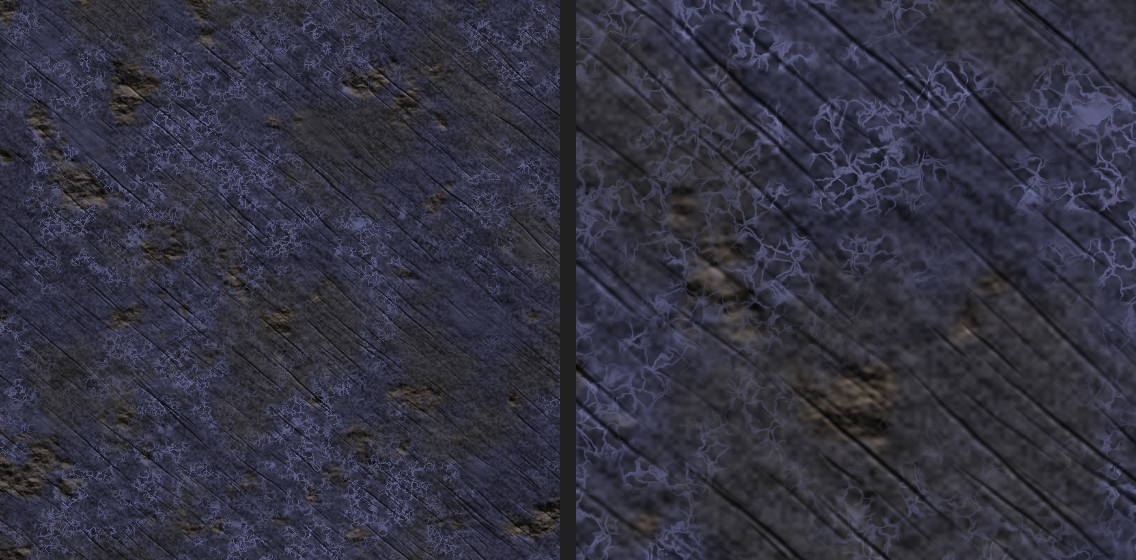
Left: the whole. Right: its middle third, enlarged.
Write a Shadertoy shader that draws this texture.

```glsl
// Weathered blue slate: stained, pitted stone with diagonal scratches and pale veins.
// Layers of value noise give stain and relief, Voronoi borders give the veins,
// and strokes scattered on a rotated grid give the scratches.

const vec3 SLATE = vec3(0.176, 0.179, 0.248);
const vec3 STAIN = vec3(0.192, 0.185, 0.194);
const vec3 OCHRE = vec3(0.215, 0.190, 0.160);
const vec3 VEIN  = vec3(0.375, 0.385, 0.540);

const float SCRATCH_ANGLE = -0.70;          // radians, falling to the right
const float SCRATCH_DEPTH = 0.80;
const float SCRATCH_WIDTH = 0.0015;
const float VEIN_WIDTH    = 0.0014;
const float RELIEF_STEP   = 0.003;
const float RELIEF_GAIN   = 11.0;
const float GRAIN         = 0.50;
const vec2  LIGHT_DIR     = vec2(0.35, 0.94);

float hash(vec2 p) {
    vec3 a = fract(p.xyx * 0.1031);
    a += dot(a, a.yzx + 33.33);
    return fract((a.x + a.y) * a.z);
}

vec2 hash2(vec2 p) {
    return vec2(hash(p), hash(p + 71.7));
}

float noise(vec2 p) {
    vec2 i = floor(p), f = fract(p);
    f = f * f * (3.0 - 2.0 * f);
    return mix(mix(hash(i), hash(i + vec2(1, 0)), f.x),
               mix(hash(i + vec2(0, 1)), hash(i + vec2(1, 1)), f.x), f.y);
}

float fbm(vec2 p) {
    float sum = 0.0, amp = 0.533;
    for (int i = 0; i < 4; i++) {
        sum += amp * noise(p);
        p = mat2(1.6, 1.2, -1.2, 1.6) * p + 17.3;
        amp *= 0.5;
    }
    return sum;
}

// Rough hollows, 0 on the flat stone and 1 inside
float pitMask(vec2 p) {
    return smoothstep(0.60, 0.84, fbm(p * 14.0 + 40.0));
}

float height(vec2 p) {
    float pit = pitMask(p);
    return (0.14 + 0.85 * pit) * fbm(p * vec2(30.0, 46.0) + 9.0) - 0.55 * pit;
}

// Thin line along the borders of Voronoi cells
float veinNet(vec2 p, float scale) {
    vec2 cell = floor(p * scale), f = fract(p * scale);
    float nearest = 8.0, second = 8.0;
    for (int y = -1; y <= 1; y++)
    for (int x = -1; x <= 1; x++) {
        vec2 o = vec2(x, y);
        float d = length(o + hash2(cell + o) - f);
        second = min(second, max(nearest, d));
        nearest = min(nearest, d);
    }
    float border = 0.5 * (second - nearest) / scale;
    return 1.0 - smoothstep(0.0, VEIN_WIDTH, border);
}

// x: dark groove, y: lit lip on its lower side
vec2 scratches(vec2 q, vec2 size, float width) {
    vec2 cell = floor(q / size), result = vec2(0.0);
    for (int y = -1; y <= 1; y++)
    for (int x = -1; x <= 1; x++) {
        vec2 id = cell + vec2(x, y);
        vec2 rnd = hash2(id + 5.0), kind = hash2(id + 191.0);
        vec2 d = q - (id + rnd) * size;
        d.y -= (kind.x - 0.5) * 0.14 * d.x;
        float halfLength = size.x * mix(0.15, 0.5, kind.y);
        float taper = 1.0 - smoothstep(0.2, 1.0, abs(d.x) / halfLength);
        float w = width * (0.45 + 0.55 * taper);
        float strength = taper * mix(0.25, 1.0, hash(id + 313.0));
        float groove = d.y / w, lip = (d.y + 1.9 * w) / w;
        result = max(result, strength * vec2(exp(-groove * groove), exp(-lip * lip)));
    }
    return result;
}

void mainImage(out vec4 fragColor, in vec2 fragCoord) {
    vec2 p = fragCoord / iResolution.y;
    vec2 along = vec2(cos(SCRATCH_ANGLE), sin(SCRATCH_ANGLE));
    vec2 q = vec2(dot(p, along), dot(p, vec2(-along.y, along.x))) + 3.0;
    q.y += 0.006 * noise(p * 14.0) + 0.0015 * noise(p * 60.0);

    // Stone, stains and smooth worn spots
    float pit = pitMask(p);
    float stain = smoothstep(0.45, 0.70, fbm(p * 9.0 + 12.0));
    float worn = smoothstep(0.82, 0.95, noise(q * vec2(11.0, 21.0)));
    vec3 color = mix(SLATE, STAIN, 0.85 * stain);
    color = mix(color, OCHRE, 0.8 * smoothstep(0.0, 0.6, pit));

    // Brightness: mottling, streaks, grain and side light
    float slope = height(p) - height(p + LIGHT_DIR * RELIEF_STEP);
    float tone = 1.0 + 0.35 * (fbm(p * 9.0 + 80.0) - 0.5);
    tone += 0.60 * (fbm(q * vec2(20.0, 150.0)) - 0.5);
    tone += GRAIN * (1.0 - 0.7 * worn) * (noise(p * 300.0) - 0.5);
    tone += clamp(RELIEF_GAIN * slope, -0.55, 0.9) + 0.12 * worn;
    color *= max(tone, 0.2);

    // Broken, jagged veins, sparse on stained stone
    vec2 jag = vec2(fbm(p * 110.0), fbm(p * 110.0 + 50.0)) - 0.5;
    vec2 v = p + 0.014 * jag;
    float net = max(veinNet(v, 46.0), 0.85 * veinNet(v + 7.0, 80.0));
    float cover = smoothstep(0.28, 0.62, fbm(p * 9.0 + 31.0));
    cover *= smoothstep(0.25, 0.65, noise(p * 60.0 + 3.0));
    cover *= (1.0 - 0.5 * stain) * (1.0 - 0.8 * pit) * (1.0 - 0.8 * worn);
    color = mix(color, VEIN, net * cover);

    // Long and short scratches
    vec2 cut = scratches(q, vec2(0.28, 0.026), SCRATCH_WIDTH);
    cut = max(cut, 0.75 * scratches(q + 11.0, vec2(0.13, 0.016), 0.75 * SCRATCH_WIDTH));
    color *= (1.0 + 0.40 * cut.y) * (1.0 - SCRATCH_DEPTH * cut.x);

    fragColor = vec4(color, 1.0);
}
```
